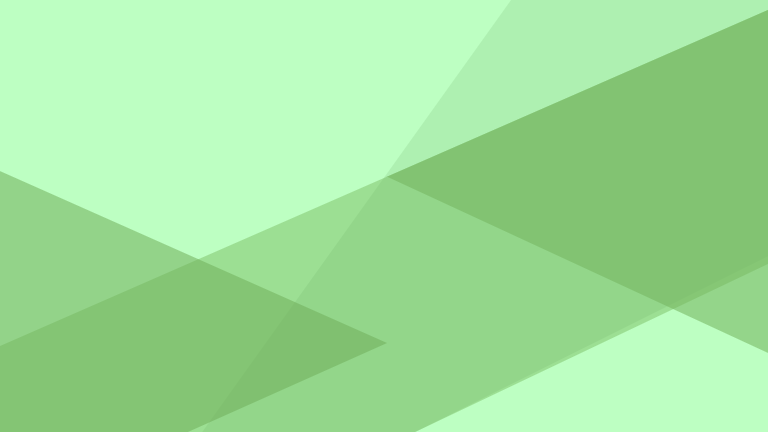
Reproduce this background procedurally as a Shadertoy shader.

```glsl
// Overlapping translucent green wedges and a diagonal band on pale mint.
#define MINT        vec3(0.741, 1.000, 0.761)
#define BAND_TINT   vec4(0.482, 0.749, 0.392, 0.50)
#define VEIL_TINT   vec4(0.416, 0.675, 0.388, 0.18)
#define LEFT_TINT   vec4(0.441, 0.686, 0.353, 0.55)
#define RIGHT_TINT  vec4(0.459, 0.710, 0.373, 0.57)
#define ASPECT      (16.0 / 9.0)

// Signed distance to the line a-b, positive on the left of its direction.
float leftOf(vec2 p, vec2 a, vec2 b) {
    vec2 along = normalize(b - a);
    vec2 offset = p - a;
    return along.x * offset.y - along.y * offset.x;
}

// Blends a translucent layer over the base, with an edge one pixel wide.
vec3 layer(vec3 base, vec4 tint, float dist, float pixel) {
    float coverage = clamp(0.5 + dist / pixel, 0.0, 1.0);
    return mix(base, tint.rgb, tint.a * coverage);
}

void mainImage(out vec4 fragColor, in vec2 fragCoord) {
    // Canvas height is one unit.
    vec2 p = fragCoord / iResolution.xy * vec2(ASPECT, 1.0);
    float pixel = 1.0 / iResolution.y;

    // Corners shared by several shapes.
    vec2 bandStart = vec2(0.0, 0.199);
    vec2 bandEnd   = vec2(ASPECT, 0.977);
    vec2 footing   = vec2(0.961, 0.0);
    vec2 leftTip   = vec2(0.896, 0.206);
    vec2 rightTip  = vec2(0.896, 0.591);

    // Areas bounded by straight edges.
    float belowRise = leftOf(p, bandEnd, bandStart);
    float band  = min(belowRise, leftOf(p, footing, vec2(ASPECT, 0.389)));
    float veil  = min(leftOf(p, vec2(1.183, 1.0), vec2(0.468, 0.0)),
                      leftOf(p, footing, vec2(ASPECT, 0.407)));
    float left  = min(leftOf(p, leftTip, vec2(0.0, 0.604)),
                      leftOf(p, vec2(0.435, 0.0), leftTip));
    float right = min(belowRise, leftOf(p, rightTip, vec2(ASPECT, 0.183)));

    // Stack the layers.
    vec3 color = MINT;
    color = layer(color, BAND_TINT, band, pixel);
    color = layer(color, VEIL_TINT, veil, pixel);
    color = layer(color, LEFT_TINT, left, pixel);
    color = layer(color, RIGHT_TINT, right, pixel);
    fragColor = vec4(color, 1.0);
}
```
